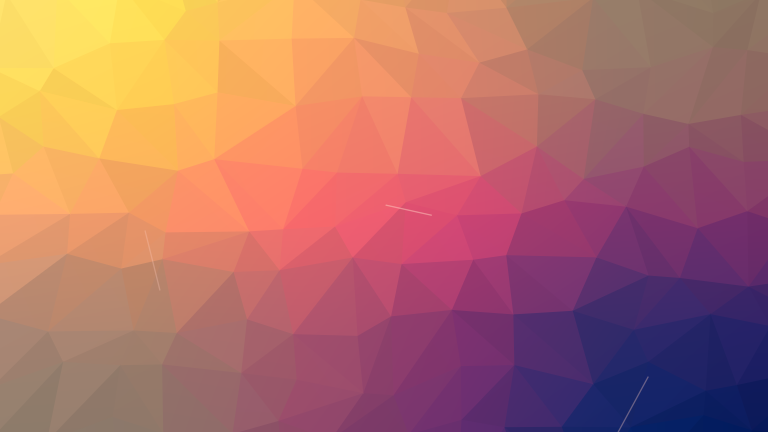
Reproduce this background procedurally as a Shadertoy shader.

```glsl
vec2 hash2(vec2 p) {
    return fract(sin(vec2(dot(p, vec2(127.1, 311.7)), dot(p, vec2(269.5, 183.3)))) * 43758.5);
}

// Six evenly spaced colour stops, blended linearly
vec3 ramp(float t, vec3 stops[6]) {
    vec3 color = stops[0];
    for (int i = 1; i < 6; i++)
        color = mix(color, stops[i], clamp(t * 5.0 - float(i - 1), 0.0, 1.0));
    return color;
}

// Gradient mesh: five horizontal ramps blended from bottom to top
vec3 palette(vec2 uv) {
    vec3 bottom = ramp(uv.x, vec3[6](vec3(.55, .49, .42), vec3(.54, .46, .41), vec3(.57, .28, .41),
                                     vec3(.39, .17, .43), vec3(.03, .14, .41), vec3(.0, .09, .34)));
    vec3 low = ramp(uv.x, vec3[6](vec3(.68, .53, .46), vec3(.65, .5, .42), vec3(.67, .34, .42),
                                  vec3(.54, .2, .44), vec3(.2, .17, .43), vec3(.16, .13, .4)));
    vec3 middle = ramp(uv.x, vec3[6](vec3(.98, .65, .45), vec3(.96, .59, .4), vec3(1., .42, .43),
                                     vec3(.87, .28, .45), vec3(.54, .21, .43), vec3(.5, .18, .41)));
    vec3 high = ramp(uv.x, vec3[6](vec3(1., .85, .34), vec3(1., .77, .32), vec3(1., .6, .4),
                                   vec3(.87, .49, .42), vec3(.59, .43, .41), vec3(.55, .38, .37)));
    vec3 top = ramp(uv.x, vec3[6](vec3(1., .9, .46), vec3(1., .88, .33), vec3(1., .71, .39),
                                  vec3(.85, .56, .41), vec3(.59, .5, .41), vec3(.55, .46, .38)));
    float y = uv.y * 4.0;
    vec3 color = mix(bottom, low, clamp(y, 0.0, 1.0));
    color = mix(color, middle, clamp(y - 1.0, 0.0, 1.0));
    color = mix(color, high, clamp(y - 2.0, 0.0, 1.0));
    return mix(color, top, clamp(y - 3.0, 0.0, 1.0));
}

const vec2 SPACING = vec2(0.134, 0.125);

vec2 meshVertex(vec2 id) {
    return (id + 0.64 * (hash2(id) - 0.5)) * SPACING;
}

float cross2(vec2 a, vec2 b) {
    return a.x * b.y - a.y * b.x;
}

float area(vec2 a, vec2 b, vec2 c) {
    return cross2(b - a, c - a);
}

// Signed distance to the line a-b, positive on its left
float edgeSide(vec2 p, vec2 a, vec2 b) {
    return cross2(normalize(b - a), p - a);
}

// Adds one counter-clockwise facet; rgb is weighted by coverage in w
void addFacet(inout vec4 sum, vec2 p, vec2 a, vec2 b, vec2 c) {
    float inside = min(edgeSide(p, a, b), min(edgeSide(p, b, c), edgeSide(p, c, a)));
    float cover = clamp(0.5 + inside * iResolution.y, 0.0, 1.0);
    if (cover <= 0.0) return;
    vec2 center = (a + b + c) / 3.0;
    vec2 samplePoint = mix(center, p, 0.2);
    vec3 color = palette(samplePoint * vec2(iResolution.y / iResolution.x, 1.0));
    color *= 1.0 + 0.06 * (hash2(floor(center * 200.0)).x - 0.5);
    sum += vec4(color, 1.0) * cover;
}

// Thin pale seam along a segment
float seam(vec2 p, vec2 a, vec2 b) {
    vec2 d = b - a;
    float t = clamp(dot(p - a, d) / dot(d, d), 0.0, 1.0);
    return 1.0 - smoothstep(0.0, 0.003, length(p - a - d * t));
}

void mainImage(out vec4 fragColor, in vec2 fragCoord) {
    vec2 p = fragCoord / iResolution.y;
    vec2 cell = floor(p / SPACING);
    vec4 sum = vec4(0.0);

    // Split each jittered quad along its better balanced diagonal
    for (int j = -1; j <= 1; j++)
    for (int i = -1; i <= 1; i++) {
        vec2 id = cell + vec2(i, j);
        vec2 a = meshVertex(id);
        vec2 b = meshVertex(id + vec2(1, 0));
        vec2 c = meshVertex(id + vec2(1, 1));
        vec2 d = meshVertex(id + vec2(0, 1));
        if (min(area(a, b, c), area(a, c, d)) > min(area(a, b, d), area(b, c, d))) {
            addFacet(sum, p, a, b, c);
            addFacet(sum, p, a, c, d);
        } else {
            addFacet(sum, p, a, b, d);
            addFacet(sum, p, b, c, d);
        }
    }
    vec3 color = sum.rgb / max(sum.w, 0.001);

    // Faint light seams
    float light = seam(p, vec2(0.894, 0.525), vec2(0.998, 0.502));
    light += 0.6 * seam(p, vec2(0.336, 0.465), vec2(0.37, 0.329));
    light += 0.7 * seam(p, vec2(1.5, 0.127), vec2(1.431, 0.0));
    color = mix(color, vec3(1.0, 0.8, 0.75), 0.5 * light);

    fragColor = vec4(color, 1.0);
}
```
